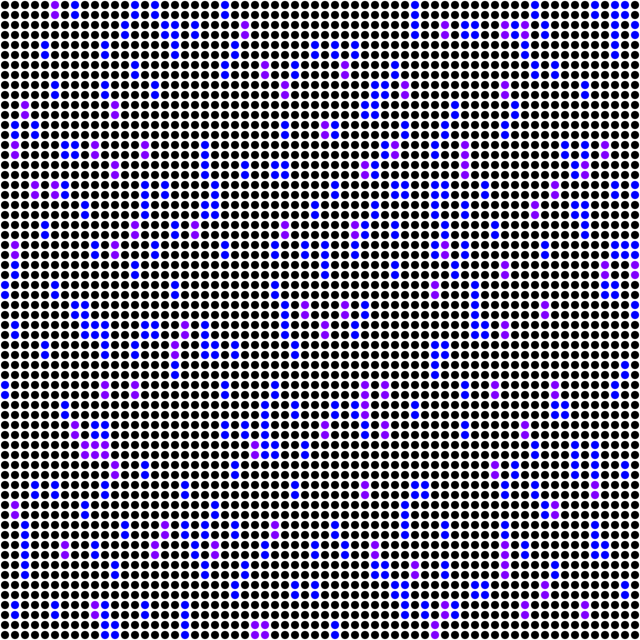
Give the GLSL for this pattern, as a Shadertoy shader.

```glsl
// A 64 by 64 grid of round dots on white. Most dots are black; a hash
// picks some vertical pairs and tints them blue or violet.
// Each dot is a distance function inside a cell repeated with fract.

const float DOTS_DOWN   = 64.0;   // repeats along the canvas height
const float DOT_RADIUS  = 0.403;  // in cells
const float EDGE_PIXELS = 0.8;    // half width of the smoothed edge
const vec2  TINT_BLOCK  = vec2(1.0, 2.0);  // dots sharing one colour

const float BLUE_FROM   = 0.85;   // hash values above this are blue
const float VIOLET_FROM = 0.955;  // hash values above this are violet

const vec3 PAPER  = vec3(1.0);
const vec3 BLACK  = vec3(0.0);
const vec3 BLUE   = vec3(0.0, 0.0, 1.0);
const vec3 VIOLET = vec3(0.5, 0.0, 1.0);

// Integer hash of a lattice point, returned in 0..1
float hash(vec2 p) {
    uvec2 q = uvec2(ivec2(p)) * uvec2(73856093u, 19349663u);
    uint h = q.x ^ q.y;
    h = (h ^ (h >> 15)) * 2246822519u;
    h = (h ^ (h >> 13)) * 3266489917u;
    h ^= h >> 16;
    return float(h & 65535u) / 65536.0;
}

vec3 dotColour(vec2 cell) {
    float pick = hash(floor(cell / TINT_BLOCK));
    if (pick > VIOLET_FROM) return VIOLET;
    if (pick > BLUE_FROM) return BLUE;
    return BLACK;
}

void mainImage(out vec4 fragColor, in vec2 fragCoord) {
    // Cell coordinates, with square cells on any canvas
    vec2 grid = fragCoord / iResolution.y * DOTS_DOWN;
    vec2 cell = floor(grid);

    // Signed distance to the dot edge, in cells
    float dist = length(fract(grid) - 0.5) - DOT_RADIUS;
    float edge = EDGE_PIXELS * DOTS_DOWN / iResolution.y;
    float outside = smoothstep(-edge, edge, dist);

    fragColor = vec4(mix(dotColour(cell), PAPER, outside), 1.0);
}
```
